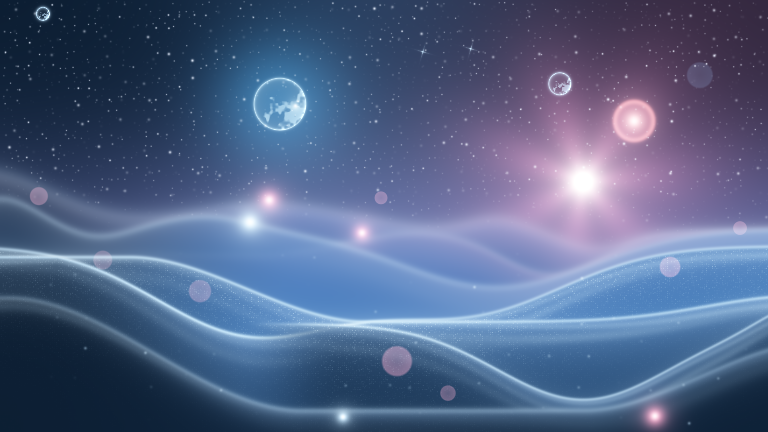
Write a Shadertoy shader that draws this background.

```glsl
// Starry dusk sky with a pink sun and bubbles above glowing silky blue waves.
#define SUN vec2(1.350, 0.579)
#define MOON vec2(0.648, 0.759)
#define HALO vec2(1.468, 0.720)
#define NAVY vec3(0.045, 0.115, 0.195)
#define DEEP_BLUE vec3(0.14, 0.29, 0.46)
#define SILK_BLUE vec3(0.40, 0.58, 0.79)
#define MIST vec3(0.50, 0.56, 0.78)
#define PINK vec3(0.95, 0.55, 0.68)
#define ICE vec3(0.74, 0.88, 1.0)
#define STAR_GAIN 0.9
#define DUST_GAIN 0.7

vec2 p;    // canvas position, height = 1
vec3 col;  // colour so far

float hash(vec2 q) { return fract(sin(dot(q, vec2(127.1, 311.7))) * 43758.5453); }

float noise(vec2 q) {
    vec2 i = floor(q), f = fract(q);
    f = f * f * (3.0 - 2.0 * f);
    return mix(mix(hash(i), hash(i + vec2(1, 0)), f.x),
               mix(hash(i + vec2(0, 1)), hash(i + vec2(1, 1)), f.x), f.y);
}

float bell(float x, float center, float width) {
    float u = (x - center) / width;
    return exp(-u * u);
}

float glow(vec2 c, float r) { return bell(length(p - c), 0.0, r); }

// Screen blend
void add(vec3 light) { col += light * max(1.0 - col, 0.0); }

// One random dot per grid cell; few are bright
float dots(float cells, float rarity, float size) {
    vec2 id = floor(p * cells);
    vec2 c = 0.25 + 0.5 * vec2(hash(id + 3.1), hash(id + 8.7));
    return pow(hash(id), rarity) * bell(length(fract(p * cells) - c) / cells, 0.0, size);
}

// Soft lens disc
void bokeh(vec2 c, float r, vec3 tint) {
    float d = length(p - c) / r;
    add(tint * smoothstep(1.08, 0.9, d) * (0.75 + 0.25 * d));
}

// Small hot light with a coloured halo
void lamp(vec2 c, float r, vec3 tint) {
    add(tint * (0.8 * glow(c, r) + 0.25 * glow(c, r * 2.2)));
    add(vec3(0.9) * glow(c, r * 0.4));
}

// Glass ball: thin rim and cloudy reflections
void bubble(vec2 c, float r) {
    vec2 q = (p - c) / r;
    float d = length(q), inside = smoothstep(1.0, 0.92, d);
    float cloud = smoothstep(0.55, 0.8, noise(q * 4.0 + 7.0) * 0.6
                + noise(q * 9.0) * 0.4 + dot(q, vec2(0.11, -0.14)));
    float rim = 0.85 * exp(-abs(d - 0.96) * r / 0.0022) + 0.2 * inside * d * d * d;
    add(ICE * (rim + inside * (0.07 + 0.6 * cloud)));
}

void sparkle(vec2 c) {
    vec2 q = abs(mat2(0.96, 0.28, -0.28, 0.96) * (p - c));
    add(ICE * (exp(-q.x / 0.007 - q.y / 0.0012) + exp(-q.y / 0.007 - q.x / 0.0012)));
}

// Sheet below height h, lit at its crest and edged with fine strands
void ribbon(float h, vec3 light, vec3 deep, float fade, float alpha, float shine, float width) {
    float d = h - p.y, strands = 0.25 * exp(-abs(d) / 0.025);
    vec3 body = mix(deep, light, exp(-max(d, 0.0) / fade));
    col = mix(col, body, smoothstep(-width, width, d) * alpha);
    for (float i = 0.0; i < 4.0; i++) {
        float offset = i * (0.011 + 0.009 * sin(2.6 * p.x + i * 1.3 + fade * 20.0));
        strands += bell(d, offset, width * (1.0 + 0.7 * i)) / (1.0 + 1.8 * i);
    }
    add(ICE * shine * alpha * strands);
}

void mainImage(out vec4 fragColor, in vec2 fragCoord) {
    p = fragCoord / iResolution.y;
    float x = p.x, y = p.y;

    // Sky, horizon haze and large glows
    col = mix(NAVY, vec3(0.20, 0.155, 0.245), smoothstep(0.6, 1.7, x));
    col = mix(col, vec3(0.37, 0.40, 0.62), bell(y, 0.42, 0.27) * mix(0.5, 0.9, smoothstep(0.0, 0.8, x)));
    add(vec3(0.10, 0.14, 0.21) * bell(x, 0.85, 0.4));
    add(vec3(0.13, 0.36, 0.54) * glow(MOON, 0.15));
    vec2 s = p - SUN;
    float rays = 0.85 + 0.15 * sin(atan(s.y, s.x) * 7.0 + 1.0);
    add(vec3(0.58, 0.30, 0.43) * glow(SUN, 0.28) * rays);
    add(vec3(0.85, 0.55, 0.62) * exp(-length(s) / 0.075));

    // Stars
    float stars = dots(19.0, 4.0, 0.0032) + dots(37.0, 5.0, 0.0021) + 0.7 * dots(61.0, 6.0, 0.0016);
    add(vec3(0.9, 0.93, 1.0) * stars * STAR_GAIN * smoothstep(0.4, 0.65, y));
    sparkle(vec2(0.979, 0.880));
    sparkle(vec2(1.090, 0.887));

    // Crest heights, far to near
    float far = 0.46 + 0.14 * bell(x, -0.05, 0.25) + 0.065 * bell(x, 0.62, 0.28)
              + 0.03 * bell(x, 1.15, 0.1) - 0.035 * bell(x, 1.38, 0.1);
    float veil = 0.41 + 0.055 * smoothstep(0.6, 1.0, x) - 0.10 * bell(x, 1.28, 0.17);
    float mid = 0.47 - 0.135 * bell(x, 1.15, 0.32) + 0.03 * bell(x, 0.48, 0.15)
              - 0.02 * bell(x, 0.23, 0.1) + 0.07 * bell(x, 0.0, 0.12);
    float sweep = 0.43 - 0.20 * bell(x, 0.58, 0.31) - 0.15 * bell(x, 1.09, 0.31);
    float hill = 0.405 - 0.15 * smoothstep(0.3, 0.85, x) + 0.06 * bell(x, 1.85, 0.3);
    float trough = 0.25 - 0.175 * bell(x, 1.35, 0.28) + 0.05 * bell(x, 1.85, 0.12);
    float low = 0.31 - 0.26 * smoothstep(0.02, 0.70, x) + 0.16 * smoothstep(1.35, 1.9, x);
    float crest = max(sweep, hill);

    // Wave sheets
    float lit = mix(0.5, 1.0, smoothstep(0.0, 0.7, x));
    vec3 silk = SILK_BLUE * lit, shade = DEEP_BLUE * lit;
    vec3 mist = mix(MIST * lit, vec3(0.74, 0.62, 0.80), 0.8 * glow(SUN, 0.36));
    ribbon(far, mist, shade * 1.5, 0.11, 0.75, 0.16, 0.022);
    ribbon(veil, mist, shade * 1.7, 0.10, 0.5, 0.22, 0.012);
    ribbon(mid, mix(silk, mist, 0.4), shade * 1.6, 0.12, 0.75, 0.25, 0.010);
    ribbon(crest, silk, shade * 1.5, 0.10, 0.85, 0.55, 0.0045);
    ribbon(min(sweep, hill), silk, mix(NAVY, shade, 0.8), 0.09, 0.9, 0.6, 0.0045);
    ribbon(trough, silk * 0.85, shade * 0.7, 0.055, 0.9 * smoothstep(0.55, 0.8, x), 0.55, 0.004);
    ribbon(low, silk * 0.7, NAVY, 0.035, 0.85, 0.25, 0.007);

    // Glittering dust and motes
    float depth = max(crest - y, 0.0);
    float dust = dots(210.0, 3.0, 0.0013) * smoothstep(0.0, 0.01, depth) * exp(-depth / 0.09);
    add(ICE * (dust * DUST_GAIN * lit + 0.6 * dots(13.0, 6.0, 0.0035) * smoothstep(0.42, 0.38, y)));

    // Sun core, halo ring and bubbles
    add(vec3(1.0, 0.94, 0.93) * (glow(SUN, 0.042) + 0.3 * glow(SUN, 0.09)));
    bokeh(HALO, 0.049, vec3(0.55, 0.22, 0.25));
    add(vec3(0.7, 0.35, 0.32) * bell(length(p - HALO), 0.044, 0.007));
    lamp(HALO, 0.028, vec3(1.0, 0.72, 0.70));
    bubble(MOON, 0.0625);
    lamp(MOON + vec2(0.036, -0.004), 0.012, ICE * 0.7);
    bubble(vec2(1.296, 0.806), 0.027);
    bubble(vec2(0.0995, 0.968), 0.016);

    // Foreground lights: center, radius, strength
    lamp(vec2(0.623, 0.537), 0.024, PINK);
    lamp(vec2(0.838, 0.461), 0.020, PINK);
    lamp(vec2(1.516, 0.037), 0.023, PINK);
    lamp(vec2(0.579, 0.486), 0.026, ICE);
    lamp(vec2(0.794, 0.035), 0.014, ICE);
    vec4 discs[8] = vec4[8](
        vec4(0.09, 0.546, 0.021, 0.4), vec4(0.882, 0.542, 0.015, 0.4),
        vec4(0.238, 0.398, 0.022, 0.3), vec4(0.463, 0.326, 0.026, 0.35),
        vec4(0.919, 0.164, 0.035, 0.48), vec4(1.037, 0.09, 0.018, 0.38),
        vec4(1.551, 0.382, 0.024, 0.5), vec4(1.713, 0.472, 0.016, 0.4));
    for (int i = 0; i < 8; i++) bokeh(discs[i].xy, discs[i].z, PINK * discs[i].w);
    bokeh(vec2(1.62, 0.826), 0.03, SILK_BLUE * 0.25);
    fragColor = vec4(clamp(col, 0.0, 1.0), 1.0);
}
```
